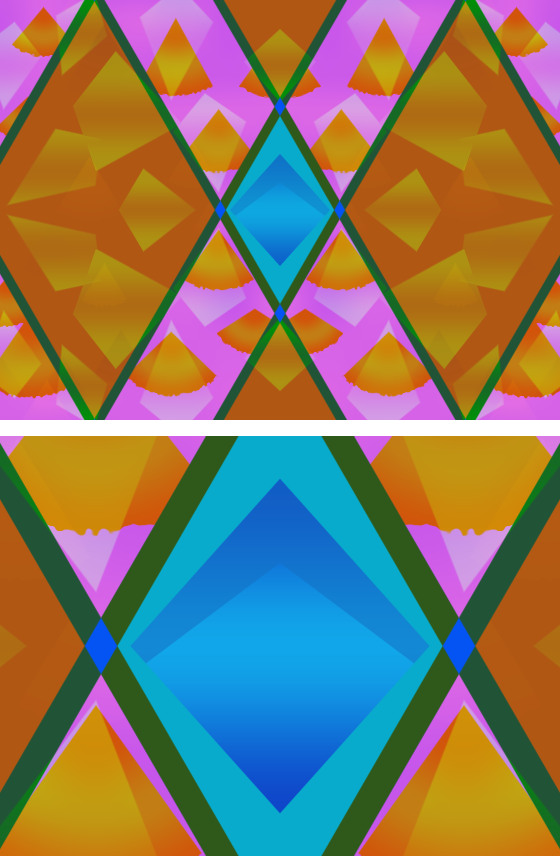
Top: the whole. Bottom: its middle third, enlarged.
Write a Shadertoy shader that draws this pattern.

```glsl
// Mirrored kaleidoscope: crossed green bands, brown and violet diamonds, glowing kites and ragged fans

// Coverage of a shape from its signed distance
float fill(float d) {
    float aa = 0.9 / iResolution.y;
    return smoothstep(aa, -aa, d);
}

float hash(vec2 p) {
    vec3 h = fract(vec3(p.xyx) * 0.1031);
    h += dot(h, h.yzx + 33.33);
    return fract((h.x + h.y) * h.z);
}

float noise(vec2 p) {
    vec2 i = floor(p), f = fract(p);
    f *= f * (3.0 - 2.0 * f);
    return mix(mix(hash(i), hash(i + vec2(1, 0)), f.x),
               mix(hash(i + vec2(0, 1)), hash(i + 1.0), f.x), f.y);
}

// Kite from tail to tip; shape = half width and shoulder position, relative to length
float kite(vec2 p, vec2 tail, vec2 tip, vec2 shape) {
    vec2 axis = tip - tail;
    float len = length(axis);
    axis /= len;
    p -= tail;
    float t = dot(p, axis) / len;
    float w = abs(p.x * axis.y - p.y * axis.x) / (len * shape.x);
    float d = max(w - t / shape.y, w - (1.0 - t) / (1.0 - shape.y));
    return d * shape.x * len * 0.6;
}

// Sector that opens downwards from its apex, with a ragged arc
float fan(vec2 p, float radius, float halfAngle) {
    float r = length(p);
    float side = abs(p.x) * cos(halfAngle) + p.y * sin(halfAngle);
    return max(side, r - radius + 0.007 * noise(p * 170.0));
}

// Tail and tip of each kite, in the upper right quadrant
const vec4 kiteAxis[8] = vec4[8](
    vec4(0.493, 0.248, 0.233, 0.205), vec4(0.424, 0.170, 0.649, 0.012),
    vec4(0.384, 0.0, 0.201, 0.0), vec4(0.441, 0.517, 0.519, 0.321),
    vec4(0.0, 0.431, 0.0, 0.257), vec4(0.179, 0.278, 0.146, 0.043),
    vec4(0.241, 0.535, 0.259, 0.262), vec4(0.632, 0.448, 0.658, 0.24));
const vec2 kiteShape[8] = vec2[8](
    vec2(0.55, 0.3), vec2(0.3, 0.28), vec2(0.54, 0.32), vec2(0.31, 0.4),
    vec2(0.49, 0.45), vec2(0.37, 0.34), vec2(0.32, 0.3), vec2(0.35, 0.35));

// Apex, radius and half angle of each fan
const vec4 fans[10] = vec4[10](
    vec4(0.248, 0.457, 0.188, 0.5), vec4(0.146, 0.240, 0.153, 0.66),
    vec4(0.0, 0.431, 0.17, 0.62), vec4(0.146, -0.047, 0.148, 0.62),
    vec4(0.06, -0.235, 0.11, 1.0), vec4(0.259, -0.29, 0.155, 0.8),
    vec4(0.563, 0.483, 0.12, 0.7), vec4(0.597, -0.25, 0.2, 0.6),
    vec4(0.60, 0.27, 0.11, 0.8), vec4(0.65, -0.16, 0.12, 0.7));

void mainImage(out vec4 fragColor, in vec2 fragCoord) {
    vec2 p = (fragCoord - 0.5 * iResolution.xy) / iResolution.y;
    p.x = abs(p.x);
    vec2 q = abs(p);

    // Distances from the centre across the two band directions
    vec2 across = abs(vec2(0.866 * p.x + 0.5 * p.y, 0.866 * p.x - 0.5 * p.y));
    vec2 inner = vec2(fill(across.x - 0.123), fill(across.y - 0.123));
    vec2 middle = (1.0 - inner) * vec2(fill(across.x - 0.642), fill(across.y - 0.642));

    // Violet ground with orange fans
    vec3 violet = mix(vec3(0.77, 0.33, 0.92), vec3(0.87, 0.41, 0.90), noise(p * 9.0));
    vec3 col = violet;
    for (int i = 0; i < 10; i++) {
        vec2 f = p - fans[i].xy;
        float glow = 1.0 - smoothstep(0.0, 0.4, abs(length(f) / fans[i].z - 0.6));
        vec3 orange = mix(vec3(0.82, 0.33, 0.04), vec3(0.74, 0.55, 0.09), glow * 0.75);
        col = mix(col, orange, fill(fan(f, fans[i].z, fans[i].w)));
    }

    // Brown diamonds
    col = mix(col, vec3(0.69, 0.34, 0.08), middle.x * middle.y);

    // Faint scattered shards
    for (int i = 0; i < 16; i++) {
        float k = float(i);
        vec2 apex = vec2(hash(vec2(k, 3.0)) * 0.7, hash(vec2(k, 8.0)) * 1.1 - 0.5);
        float shard = fill(fan(p - apex, 0.09 + 0.1 * hash(vec2(k, 5.0)), 0.55));
        float fade = smoothstep(0.2, 0.0, length(p - apex));
        col += shard * fade * (hash(vec2(k, 13.0)) - 0.35) * vec3(0.08, 0.07, -0.03);
    }

    // Kites glow most at their upper and lower ends
    float glow = 0.0;
    for (int i = 0; i < 8; i++) {
        vec4 a = kiteAxis[i];
        float height = abs(q.y - 0.5 * (a.y + a.w)) / length(a.zw - a.xy);
        float strength = 0.35 + 0.65 * smoothstep(0.0, 0.4, height);
        glow = max(glow, strength * fill(kite(q, a.xy, a.zw, kiteShape[i])));
    }
    col += glow * vec3(-0.01, 0.23, -0.01);

    // Central cyan diamond holding a blue one with a chevron
    float gem = max(q.y / 0.132 + p.x / 0.118 - 1.0, 0.0);
    vec3 blue = mix(vec3(0.07, 0.65, 0.92), vec3(0.06, 0.25, 0.79), smoothstep(0.0, 0.132, q.y));
    float chevron = fill(0.066 - p.y - 0.75 * p.x);
    blue = mix(blue, vec3(0.08, 0.42, 0.76), chevron * 0.55);
    vec3 core = mix(vec3(0.03, 0.67, 0.80), blue, fill(gem * 0.088 - 0.0005));
    col = mix(col, core, inner.x * inner.y);

    // Green bands, brighter under kites, blue where they cross
    vec2 offset = min(abs(across - 0.123), abs(across - 0.642)) - 0.0112;
    vec2 band = vec2(fill(offset.x), fill(offset.y));
    float nearCore = fill(max(across.x, across.y) - 0.134);
    vec3 green = mix(vec3(0.13, 0.33, 0.21), vec3(0.18, 0.35, 0.10), nearCore);
    green = mix(green, vec3(0.0, 0.56, 0.03), glow);
    col = mix(col, green, max(band.x, band.y));
    col = mix(col, vec3(0.01, 0.33, 0.95), band.x * band.y);

    fragColor = vec4(clamp(col, 0.0, 1.0), 1.0);
}
```
